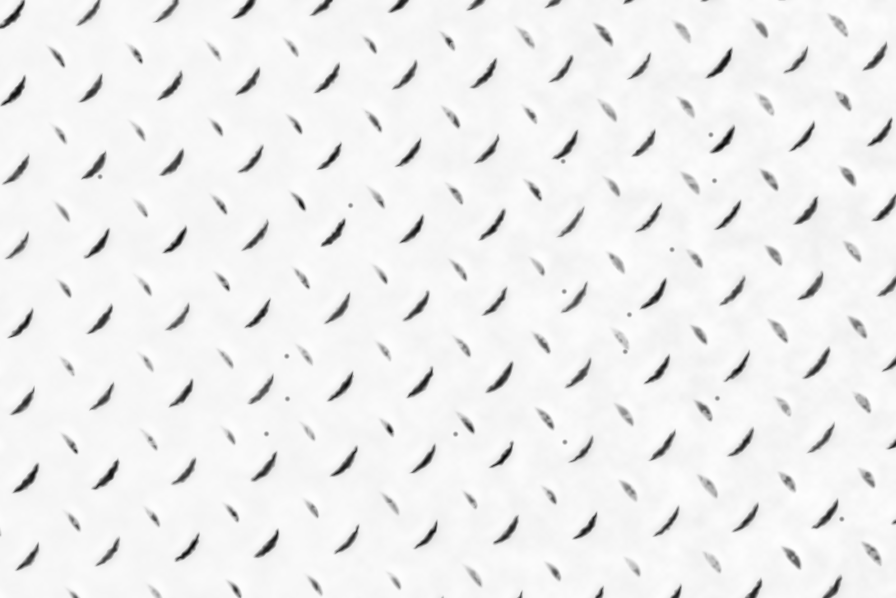
Reproduce this texture map procedurally as a Shadertoy shader.

```glsl
// Pale tread plate: slanted rows of dark crescents alternating with faint crossing scuffs.

// Lengths are fractions of the canvas height.
#define ORIGIN vec2(0.154, 0.8516)       // centre of crescent (0, 0)
#define STEP_ACROSS vec2(0.1311, 0.0052)
#define STEP_DOWN vec2(0.0046, -0.1293)
#define SKEW vec2(0.00036, 0.00033)      // slow drift of the lattice
#define CRESCENT_SIZE vec2(0.036, 0.0062) // half length, half width
#define SCUFF_SIZE vec2(0.029, 0.0056)
#define CRESCENT_BEND 0.0085
#define SCUFF_BEND 0.004
#define SOFTNESS 0.0042
#define PLATE_TONE 0.968
#define INK_TONE 0.03
#define MOTTLE 0.05

float hash(vec2 p) {
    return fract(sin(dot(p, vec2(127.1, 311.7))) * 43758.545);
}

float noise(vec2 p) {
    vec2 i = floor(p), f = fract(p);
    f = f * f * (3.0 - 2.0 * f);
    return mix(mix(hash(i), hash(i + vec2(1, 0)), f.x),
               mix(hash(i + vec2(0, 1)), hash(i + vec2(1, 1)), f.x), f.y);
}

float cloud(vec2 p) {
    return 0.5 * noise(p) + 0.3 * noise(p * 2.1 + 7.0) + 0.2 * noise(p * 4.3 + 19.0);
}

// Lattice coordinates to canvas position
vec2 latticePoint(vec2 g) {
    return ORIGIN + g.x * STEP_ACROSS + g.y * STEP_DOWN + g.x * g.y * SKEW;
}

// Canvas position to lattice coordinates, by fixed-point refinement
vec2 latticeCoord(vec2 p) {
    mat2 toGrid = inverse(mat2(STEP_ACROSS, STEP_DOWN));
    vec2 g = vec2(0.0);
    for (int k = 0; k < 4; k++) g = toGrid * (p - ORIGIN - g.x * g.y * SKEW);
    return g;
}

// Bent stroke frame: x runs from -1 to 1 along it, y is the signed offset
vec2 strokeFrame(vec2 q, vec2 along, vec2 outward, float halfLength, float bend) {
    float s = dot(q, along) / halfLength;
    return vec2(s, dot(q, outward) - bend * (0.55 - s * s));
}

float strokeInk(float offset, float halfWidth, float soft) {
    return smoothstep(soft, -soft, abs(offset) - halfWidth);
}

// Dark crescent: x is ink, y is the highlight on its hollow side
vec2 crescent(vec2 p, vec2 g, float soft) {
    vec2 id = round(g);
    float seed = hash(id + 3.0);
    vec2 q = p - latticePoint(id) - 0.003 * (vec2(seed, hash(id + 41.0)) - 0.5);
    vec2 f = strokeFrame(q, normalize(vec2(0.65, 0.76)), normalize(vec2(0.76, -0.65)),
                         CRESCENT_SIZE.x * mix(0.92, 1.06, seed), CRESCENT_BEND);
    float body = max(1.0 - f.x * f.x, 0.0);
    float edge = f.y + 0.003 * (noise(p * 150.0) - 0.5);
    float width = CRESCENT_SIZE.y * mix(0.8, 1.1, hash(id + 17.0)) * body - 0.0008;
    float ink = strokeInk(edge, width, soft) * smoothstep(0.0, 0.45, body);
    ink *= mix(0.8, 1.05, hash(id + 29.0)) * mix(0.8, 1.0, noise(p * 110.0 + 5.0));
    float halo = 0.1 * body * exp(-pow(f.y / 0.011, 2.0));
    float shine = body * exp(-pow((f.y + 0.016) / 0.010, 2.0));
    return vec2(max(ink, halo), shine);
}

// Broken scuff, heaviest near its lower end: x is ink, y is the highlight
vec2 scuff(vec2 p, vec2 g, float soft) {
    vec2 id = floor(g);
    float seed = hash(id + 61.0);
    float worn = smoothstep(0.5, 1.4, p.x + 0.3 * (seed - 0.5));
    vec2 q = p - latticePoint(id + 0.5) - vec2(0.005, -0.005);
    vec2 f = strokeFrame(q, normalize(vec2(0.65, -0.76)), normalize(vec2(0.76, 0.65)),
                         SCUFF_SIZE.x * mix(0.85, 1.05, seed), SCUFF_BEND);
    float body = max(1.0 - f.x * f.x, 0.0);
    float weight = mix(smoothstep(-0.9, 0.55, f.x), smoothstep(-1.2, 0.0, f.x), worn);
    float speckle = smoothstep(0.15, 0.75, noise(p * 135.0 + 31.0));
    float width = SCUFF_SIZE.y * body * mix(0.35, 1.0, weight) * mix(0.85, 1.25, worn);
    float ink = strokeInk(f.y, width, soft) * smoothstep(0.0, 0.5, body) * weight;
    ink *= mix(0.5, 1.0, speckle) * mix(0.55, 1.0, hash(id + 83.0)) * mix(1.0, 0.7, worn);
    float shine = body * exp(-pow((f.y - 0.012) / 0.009, 2.0));
    return vec2(ink, shine);
}

// Rare small pits between the treads
float pits(vec2 p) {
    vec2 cell = floor(p * 28.0);
    vec2 centre = 0.25 + 0.5 * vec2(hash(cell + 5.0), hash(cell + 9.0));
    float d = length(fract(p * 28.0) - centre) / 28.0;
    return 0.45 * step(0.985, hash(cell)) * smoothstep(0.006, 0.001, d);
}

void mainImage(out vec4 fragColor, in vec2 fragCoord) {
    vec2 p = fragCoord / iResolution.y;
    float soft = max(SOFTNESS, 1.2 / iResolution.y);
    vec2 g = latticeCoord(p);

    // Cloudy plate, rougher toward the right
    float rough = mix(0.6, 1.3, smoothstep(0.2, 1.4, p.x));
    float tone = PLATE_TONE + MOTTLE * rough * (cloud(p * 30.0) - 0.5);

    // Highlights, then dark marks
    vec2 dark = crescent(p, g, soft);
    vec2 faint = scuff(p, g, soft);
    tone = mix(tone, 1.0, 0.7 * max(dark.y, faint.y));
    float ink = clamp(max(max(dark.x, faint.x), pits(p)), 0.0, 1.0);
    fragColor = vec4(vec3(clamp(mix(tone, INK_TONE, ink), 0.0, 1.0)), 1.0);
}
```
